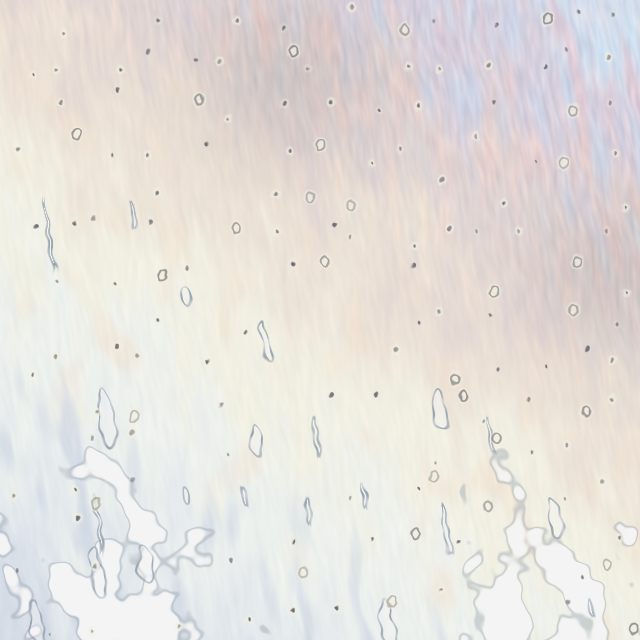
Write a Shadertoy shader that draws this texture.

```glsl
// Pale stained tissue: a diagonal wash of colour with fine near-vertical fibres,
// scattered haloed cells, slender outlined slits and white voids at the bottom.
// Gradient noise bends a colour ramp; jittered grids place the cells and slits.

const float FIBRE_LEAN = 0.15;      // sideways drift of fibres per unit height
const float WASH_SLOPE = 0.65;      // slope of the diagonal colour bands
const float WASH_LOW = -0.85;       // band coordinate where the ramp starts
const float WASH_SPAN = 1.65;
const float CELL_GRID = 15.0;
const vec2 SLIT_GRID = vec2(11.0, 7.0);
const float EDGE = 0.0016;          // softness of small features

const vec3 CELL_INK = vec3(0.40, 0.40, 0.43);
const vec3 HALO = vec3(0.95, 0.94, 0.88);
const vec3 OUTLINE = vec3(0.57, 0.62, 0.67);
const vec3 VOID_WHITE = vec3(0.955, 0.955, 0.955);
const vec3 SHADOW = vec3(0.80, 0.755, 0.75);
const vec3 PEACH = vec3(0.945, 0.885, 0.82);
const vec3 SMEAR_BLUE = vec3(0.78, 0.82, 0.88);

// Blue-grey, white, cream, pink, mauve, lavender, pale blue
const vec3 WASH[8] = vec3[8](
    vec3(0.83, 0.86, 0.90), vec3(0.89, 0.91, 0.925),
    vec3(0.93, 0.945, 0.93), vec3(0.945, 0.94, 0.89),
    vec3(0.925, 0.885, 0.84), vec3(0.88, 0.83, 0.825),
    vec3(0.84, 0.815, 0.87), vec3(0.83, 0.87, 0.925));

vec2 hash2(vec2 p) {
    vec3 q = fract(p.xyx * vec3(0.1031, 0.1030, 0.0973));
    q += dot(q, q.yzx + 33.33);
    return fract((q.xx + q.yz) * q.zy);
}

float cornerSlope(vec2 cell, vec2 offset) {
    return dot(hash2(cell + 71.0) * 2.0 - 1.0, offset);
}

float gradientNoise(vec2 p) {
    vec2 i = floor(p), f = fract(p), e = vec2(0.0, 1.0);
    vec2 u = f * f * f * (f * (f * 6.0 - 15.0) + 10.0);
    float low = mix(cornerSlope(i, f), cornerSlope(i + e.yx, f - e.yx), u.x);
    float high = mix(cornerSlope(i + e, f - e), cornerSlope(i + 1.0, f - 1.0), u.x);
    return 1.6 * mix(low, high, u.y);
}

float band(vec2 p) {
    return p.y + WASH_SLOPE * p.x - 0.85;
}

vec3 washColor(float t) {
    float s = clamp((t - WASH_LOW) / WASH_SPAN, 0.0, 0.999) * 7.0;
    int i = int(s);
    return mix(WASH[i], WASH[i + 1], smoothstep(0.0, 1.0, s - float(i)));
}

float ellipseDistance(vec2 p, vec2 r) {
    float k = length(p / r);
    return k * (k - 1.0) / max(length(p / (r * r)), 0.001);
}

float blob(vec2 p, vec2 center, vec2 size) {
    vec2 d = (p - center) / size;
    return exp(-dot(d, d));
}

vec3 drawSlits(vec3 col, vec2 uv) {
    vec2 home = floor(uv * SLIT_GRID);
    vec2 wobble = 0.006 * vec2(gradientNoise(uv * 42.0), gradientNoise(uv * 30.0 + 9.0));
    for (int k = 0; k < 9; k++) {
        vec2 id = home + vec2(k % 3 - 1, k / 3 - 1);
        vec2 rnd = hash2(id + 13.0), kind = hash2(id + 57.0);
        vec2 center = (id + 0.15 + 0.7 * rnd) / SLIT_GRID;
        if (kind.x > 0.62 || band(center) > -0.03) continue;
        vec2 p = uv - center + wobble;
        p.x += FIBRE_LEAN * p.y;
        p.x *= 1.0 + 6.0 * p.y;
        vec2 radii = vec2(mix(0.0025, 0.012, kind.y * kind.y), mix(0.012, 0.048, rnd.x));
        float d = ellipseDistance(p, radii);
        float line = 1.0 - smoothstep(0.0004, 0.0004 + EDGE * 1.5, abs(d));
        float broken = 0.65 + 0.6 * gradientNoise(uv * 55.0 + 4.0);
        col = mix(col, VOID_WHITE, 0.45 * smoothstep(EDGE, -EDGE, d));
        col = mix(col, OUTLINE, clamp(line * broken, 0.0, 0.9));
    }
    return col;
}

vec3 drawCells(vec3 col, vec2 uv) {
    vec2 home = floor(uv * CELL_GRID);
    for (int k = 0; k < 9; k++) {
        vec2 id = home + vec2(k % 3 - 1, k / 3 - 1);
        vec2 rnd = hash2(id + 5.0), kind = hash2(id + 91.0);
        vec2 center = (id + 0.1 + 0.8 * rnd) / CELL_GRID;
        if (kind.x > mix(0.35, 0.68, smoothstep(-0.4, 0.0, band(center)))) continue;
        vec2 p = uv - center + 0.0025 * gradientNoise(uv * 110.0);
        float isRing = step(0.8, kind.y);
        float radius = mix(mix(0.0018, 0.0036, rnd.y), 0.0068, isRing);
        float d = ellipseDistance(p, radius * vec2(0.9, 1.15));
        float ring = 1.0 - smoothstep(0.0, EDGE * 1.6, abs(d) - 0.0003);
        float ink = mix(smoothstep(EDGE, -EDGE, d), 0.7 * ring, isRing);
        col = mix(col, HALO, 0.7 * smoothstep(0.007, 0.001, d) * smoothstep(0.15, 0.5, kind.y));
        col = mix(col, CELL_INK, ink * mix(0.5, 0.95, rnd.x));
    }
    return col;
}

void mainImage(out vec4 fragColor, in vec2 fragCoord) {
    vec2 uv = fragCoord / iResolution.y;
    vec2 grain = uv + vec2(FIBRE_LEAN * uv.y + 0.006 * gradientNoise(uv * 9.0), 0.0);
    float t = band(uv);

    // Colour wash, pulled into drips along the grain
    float drips = gradientNoise(grain * vec2(15.0, 5.0));
    float strands = gradientNoise(grain * vec2(48.0, 10.0) + 20.0);
    vec3 col = washColor(t + 0.13 * drips + 0.09 * strands + 0.08 * gradientNoise(uv * 5.0 + 3.0));
    float peach = smoothstep(0.1, 0.6, gradientNoise(grain * vec2(15.0, 10.0) + 40.0));
    col = mix(col, PEACH, 0.55 * peach * smoothstep(0.4, 0.1, abs(t + 0.15)));
    float shade = blob(uv, vec2(0.45, 0.88), vec2(0.15, 0.13)) + blob(uv, vec2(0.96, 0.57), vec2(0.13, 0.12));
    col = mix(col, SHADOW, 0.75 * min(shade, 1.0));

    // Blue smears in the lower left and fine fibres everywhere
    float smear = smoothstep(0.0, 0.6, gradientNoise(grain * vec2(34.0, 8.0) + 60.0) + 0.25 * drips);
    col = mix(col, SMEAR_BLUE, 0.65 * smear * smoothstep(-0.2, -0.55, t));
    float fibre = gradientNoise(grain * vec2(115.0, 20.0)) + 0.6 * gradientNoise(grain * vec2(180.0, 38.0) + 8.0);
    float upper = smoothstep(0.0, 0.6, t);
    col += fibre * mix(0.018, 0.055, upper) * vec3(1.0, 0.85, 0.6);
    col += strands * upper * vec3(-0.04, 0.025, 0.04);

    // White voids with grey rims near the bottom edge
    float field = 0.55 * gradientNoise(grain * vec2(15.0, 9.0) + 30.0) + 0.16 * gradientNoise(uv * 38.0);
    field += 0.22 * cos(6.2832 * (uv.x - 0.2) / 0.65) - 2.0 * max(uv.y - 0.08, 0.0) - 0.12;
    col = mix(col, OUTLINE, 0.4 * smoothstep(0.045, 0.0, abs(field)));
    col = mix(col, VOID_WHITE, smoothstep(0.0, 0.05, field));

    col = drawSlits(col, uv);
    col = drawCells(col, uv);
    fragColor = vec4(clamp(col, 0.0, 1.0), 1.0);
}
```
